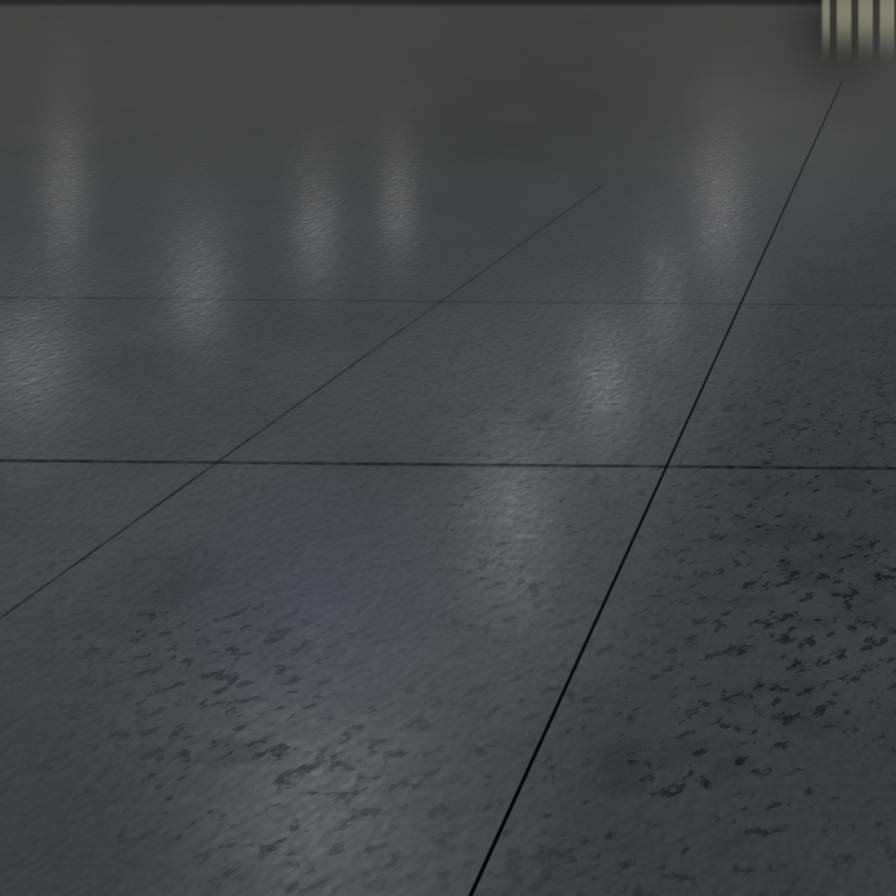
Reproduce this texture procedurally as a three.js fragment shader.

```glsl
// Draws a worn polished concrete floor with cut joints and soft reflected lamps.
varying vec2 vUv;

const vec3 COOL_GREY = vec3(0.262, 0.266, 0.278);
const vec3 WARM_GREY = vec3(0.268, 0.270, 0.266);
const vec3 LAMP_TINT = vec3(1.0, 0.99, 0.96);
const vec3 BLUE_TINT = vec3(-0.004, 0.002, 0.026);
const vec3 DOOR_LIGHT = vec3(0.55, 0.55, 0.48);
const float HORIZON = 1.4;
const float GRAIN_SCALE = 112.0;
const float LAMP_GAIN = 0.105;
const float RELIEF_GAIN = 0.24;
const float PIT_DEPTH = 0.095;
const float JOINT_SOFTNESS = 0.0014;

float hash(vec2 p) {
  return fract(sin(dot(p, vec2(127.1, 311.7))) * 43758.5453);
}

float noise(vec2 p) {
  vec2 i = floor(p), f = fract(p);
  f = f * f * (3.0 - 2.0 * f);
  return mix(mix(hash(i), hash(i + vec2(1.0, 0.0)), f.x),
             mix(hash(i + vec2(0.0, 1.0)), hash(i + vec2(1.0, 1.0)), f.x), f.y);
}

float fbm(vec2 p) {
  float sum = 0.0, amp = 0.5;
  for (int i = 0; i < 4; i++) {
    sum += amp * noise(p);
    p = mat2(1.6, 1.2, -1.2, 1.6) * p + 7.3;
    amp *= 0.5;
  }
  return sum / 0.9375;
}

float glow(vec2 p, vec2 center, vec2 radius) {
  vec2 q = (p - center) / radius;
  return exp(-dot(q, q));
}

// A bright core inside a faint, taller halo
float lamp(vec2 p, vec2 center, vec2 radius) {
  return 0.75 * glow(p, center, radius)
       + 0.3 * glow(p, center + vec2(0.0, 0.02), radius * vec2(1.5, 2.0));
}

float joint(vec2 p, vec2 a, vec2 b, float width) {
  vec2 ab = b - a;
  float t = clamp(dot(p - a, ab) / dot(ab, ab), 0.0, 1.0);
  float d = length(p - a - ab * t);
  return 1.0 - smoothstep(width - JOINT_SOFTNESS, width + JOINT_SOFTNESS, d);
}

float lamps(vec2 p) {
  float sum = 0.85 * lamp(p, vec2(0.072, 0.785), vec2(0.024, 0.075));
  sum += 0.95 * lamp(p, vec2(0.221, 0.680), vec2(0.032, 0.056));
  sum += 0.90 * lamp(p, vec2(0.352, 0.742), vec2(0.024, 0.058));
  sum += 0.90 * lamp(p, vec2(0.444, 0.772), vec2(0.020, 0.055));
  sum += 0.95 * lamp(p, vec2(0.030, 0.595), vec2(0.048, 0.064));
  sum += 1.00 * lamp(p, vec2(0.803, 0.762), vec2(0.027, 0.066));
  sum += 0.65 * lamp(p, vec2(0.740, 0.670), vec2(0.022, 0.056));
  sum += 1.00 * lamp(p, vec2(0.675, 0.570), vec2(0.031, 0.058));
  sum += 0.95 * lamp(p, vec2(0.573, 0.420), vec2(0.046, 0.080));
  sum += 0.65 * lamp(p, vec2(0.350, 0.110), vec2(0.110, 0.120));
  return sum;
}

void main() {
  vec2 uv = vUv;
  float depth = HORIZON / (HORIZON - uv.y);
  vec2 ground = vec2((uv.x - 0.95) * depth, HORIZON * depth);
  float near = 1.0 - smoothstep(0.55, 0.95, uv.y);

  // Broad tones: lit path, darker right slab, dim far floor
  vec3 color = mix(COOL_GREY, WARM_GREY, smoothstep(0.65, 0.95, uv.y));
  float lampPath = (uv.x - 0.30 - 0.66 * uv.y) / 0.20;
  color += 0.022 * exp(-lampPath * lampPath) * near;
  float rightSlab = smoothstep(0.0, 0.10, uv.x - 0.525 - 0.457 * uv.y);
  color -= 0.030 * rightSlab * (1.0 - smoothstep(0.65, 0.85, uv.y));
  color += 0.012 * glow(uv, vec2(0.25, 0.42), vec2(0.40, 0.25));
  color -= 0.025 * glow(uv, vec2(0.0, 0.08), vec2(0.22, 0.20));
  color -= 0.018 * glow(uv, vec2(0.60, 0.88), vec2(0.17, 0.13));
  color += 0.028 * glow(uv, vec2(0.85, 0.84), vec2(0.11, 0.09));
  color += BLUE_TINT * glow(uv, vec2(0.35, 0.33), vec2(0.11, 0.10));

  // Mottling, fine relief and glints within the reflections
  float stain = fbm(ground * vec2(5.0, 7.0));
  color += 0.040 * (stain - 0.5) * (0.35 + 0.65 * near);
  vec2 grain = ground * GRAIN_SCALE;
  float relief = noise(grain) - noise(grain + vec2(0.5, -0.6));
  float light = lamps(uv);
  float glint = smoothstep(0.62, 0.9, noise(grain * 0.8 + 31.0));
  color += LAMP_TINT * LAMP_GAIN * light;
  color += relief * (0.016 + RELIEF_GAIN * LAMP_GAIN * light * 2.2) * (0.5 + 0.5 * near);
  color += 0.040 * light * (glint - 0.2);
  color += 0.020 * (noise(grain * 1.7) - 0.5) * near;

  // Scattered pits gather in worn patches
  float worn = glow(uv, vec2(0.92, 0.36), vec2(0.17, 0.20))
             + glow(uv, vec2(0.30, 0.13), vec2(0.14, 0.13))
             + 0.7 * glow(uv, vec2(0.75, 0.12), vec2(0.22, 0.13))
             + 0.7 * glow(uv, vec2(0.57, 0.43), vec2(0.07, 0.11))
             + 0.6 * glow(uv, vec2(0.19, 0.30), vec2(0.11, 0.07));
  vec2 pitCell = mat2(0.9, -0.4, 0.4, 0.9) * ground * vec2(66.0, 96.0);
  float pits = smoothstep(0.60, 0.80, fbm(pitCell) + 0.30 * (stain - 0.5));
  color -= PIT_DEPTH * pits * min(0.12 + worn, 1.0) * near;
  color -= 0.028 * smoothstep(0.48, 0.75, fbm(ground * vec2(14.0, 24.0))) * min(worn, 1.0);

  // Cut joints, broken by wear, narrow and fade into the distance
  float rough = 0.55 + 0.65 * noise(uv * 130.0);
  float fade = 1.0 - smoothstep(0.35, 0.80, uv.y);
  color *= 1.0 - 0.46 * rough * joint(uv, vec2(0.0, 0.486), vec2(1.0, 0.477), 0.0016);
  color *= 1.0 - 0.18 * rough * joint(uv, vec2(0.0, 0.668), vec2(1.0, 0.659), 0.0008);
  color *= 1.0 - (0.16 + 0.26 * fade) * rough * joint(uv, vec2(0.0, 0.310), vec2(0.671, 0.792), 0.0012);
  float mainWidth = mix(0.0022, 0.0004, uv.y);
  color *= 1.0 - mix(0.90, 0.35, uv.y * uv.y) * joint(uv, vec2(0.525, 0.0), vec2(0.940, 0.909), mainWidth);

  // Back wall edge and the slatted light in the far corner
  color *= 1.0 - 0.40 * smoothstep(0.991, 0.998, uv.y);
  color *= 1.0 - 0.30 * glow(uv, vec2(0.935, 0.965), vec2(0.045, 0.05));
  float slat = smoothstep(0.08, 0.24, abs(fract((uv.x - 0.918) / 0.024) - 0.5));
  float corner = smoothstep(0.915, 0.920, uv.x) * smoothstep(0.925, 0.985, uv.y);
  color = mix(color, DOOR_LIGHT * (0.4 + 0.6 * slat), 0.85 * corner);

  gl_FragColor = vec4(clamp(color, 0.0, 1.0), 1.0);
}
```
